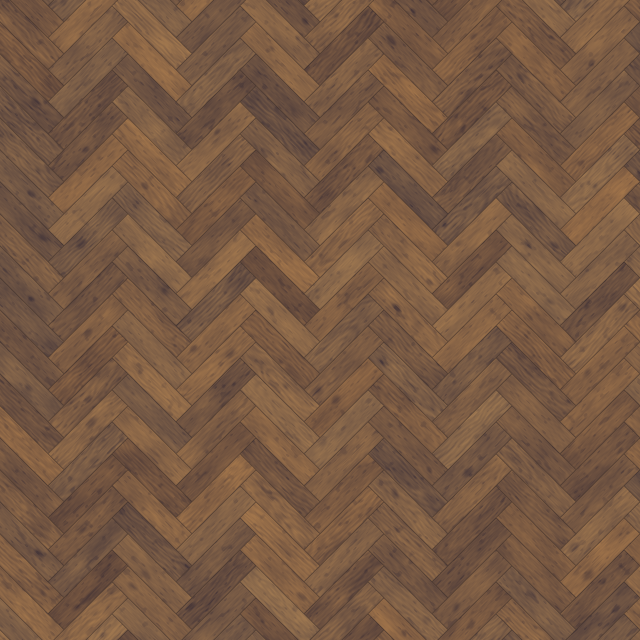
Reproduce this texture procedurally as a Shadertoy shader.

```glsl
// Herringbone parquet of worn brown oak planks, each with its own tone, grain and knots.

const float COLUMNS = 5.0;       // zigzags across the canvas
const float PLANK_LENGTH = 4.0;  // in plank widths
const vec2 ORIGIN = vec2(0.1, 0.016);
const vec3 DARK_WOOD = vec3(0.345, 0.262, 0.235);
const vec3 LIGHT_WOOD = vec3(0.600, 0.443, 0.295);
const vec3 SEAM_COLOR = vec3(0.235, 0.180, 0.160);

float hash(vec2 p) {
    return fract(sin(dot(p, vec2(127.1, 311.7))) * 43758.5453);
}

float noise(vec2 p) {
    vec2 i = floor(p);
    vec2 f = fract(p);
    f = f * f * (3.0 - 2.0 * f);
    float low = mix(hash(i), hash(i + vec2(1.0, 0.0)), f.x);
    float high = mix(hash(i + vec2(0.0, 1.0)), hash(i + vec2(1.0)), f.x);
    return mix(low, high, f.y);
}

// Finds the plank under p: xy = place along and across it, zw = its id.
vec4 herringbone(vec2 p) {
    float period = 2.0 * PLANK_LENGTH;
    vec2 cell = floor(p);
    float along = p.x - cell.y;
    if (mod(along, period) < PLANK_LENGTH) {
        return vec4(mod(along, period), fract(p.y), floor(along / period), cell.y);
    }
    along = p.y - cell.x - 1.0;
    return vec4(mod(along, period), fract(p.x), floor(along / period) + 57.0, cell.x);
}

// Long arched growth rings around a random centre.
float growthRings(vec2 q, vec2 id, float warp) {
    vec2 center = vec2(PLANK_LENGTH * hash(id + 3.1), 1.6 * hash(id + 5.7) - 0.3);
    float radius = length((q - center) * vec2(0.17, 1.0));
    return sin(38.0 * radius + 7.0 * warp);
}

// Soft dark knot, present on some planks only.
float knot(vec2 q, vec2 id, float warp) {
    vec2 center = vec2(0.4 + 3.2 * hash(id + 8.3), 0.2 + 0.6 * hash(id + 9.9));
    float size = mix(0.10, 0.24, hash(id + 11.4));
    float d = length((q - center) * vec2(0.6, 1.0)) + 0.18 * (warp - 0.5);
    return step(0.5, hash(id + 13.2)) * (1.0 - smoothstep(0.0, size, d));
}

// Brightness of the wood, from 0 (dark) to 1 (light).
float woodTone(vec2 q, vec2 id) {
    vec2 g = q + 40.0 * vec2(hash(id + 1.7), hash(id + 2.9));
    float warp = noise(g * vec2(1.6, 3.0));
    float cloud = noise(g * vec2(0.9, 1.4) + 17.0);
    float grain = noise(g * vec2(1.8, 11.0));
    float fiber = noise(g * vec2(5.0, 21.0));
    float pores = smoothstep(0.70, 0.92, noise(g * vec2(3.5, 9.0) + 31.0));
    float ringStrength = 0.10 * smoothstep(0.25, 0.9, hash(id + 4.4));

    float tone = 0.54 + 0.56 * (hash(id) - 0.5);
    tone += 0.42 * (cloud - 0.5) + 0.24 * (grain - 0.5) + 0.20 * (fiber - 0.5);
    tone += ringStrength * growthRings(q, id, warp);
    tone -= 0.24 * pores + 0.42 * knot(q, id, warp);
    return tone;
}

// Dark joint along the plank border.
float seam(vec2 q, float pixel) {
    vec2 border = min(q, vec2(PLANK_LENGTH, 1.0) - q);
    float d = min(border.x, border.y);
    return 1.0 - smoothstep(0.022 - 0.5 * pixel, 0.022 + 0.5 * pixel, d);
}

void mainImage(out vec4 fragColor, in vec2 fragCoord) {
    vec2 uv = fragCoord / iResolution.xy - ORIGIN;

    // Diagonal axes measured in plank widths
    float scale = COLUMNS * PLANK_LENGTH;
    vec2 p = scale * vec2(uv.x + uv.y, uv.y - uv.x);
    float pixel = scale * sqrt(2.0) / iResolution.y;

    vec4 plank = herringbone(p);
    float tone = woodTone(plank.xy, plank.zw);
    vec3 color = mix(DARK_WOOD, LIGHT_WOOD, clamp(tone, -0.25, 1.1));

    // Slight shift between reddish and greyish planks
    float warmth = hash(plank.zw + 21.6) - 0.5;
    color *= 1.0 + warmth * vec3(0.03, -0.02, -0.08);

    color = mix(color, SEAM_COLOR, 0.5 * seam(plank.xy, pixel));
    fragColor = vec4(color, 1.0);
}
```
